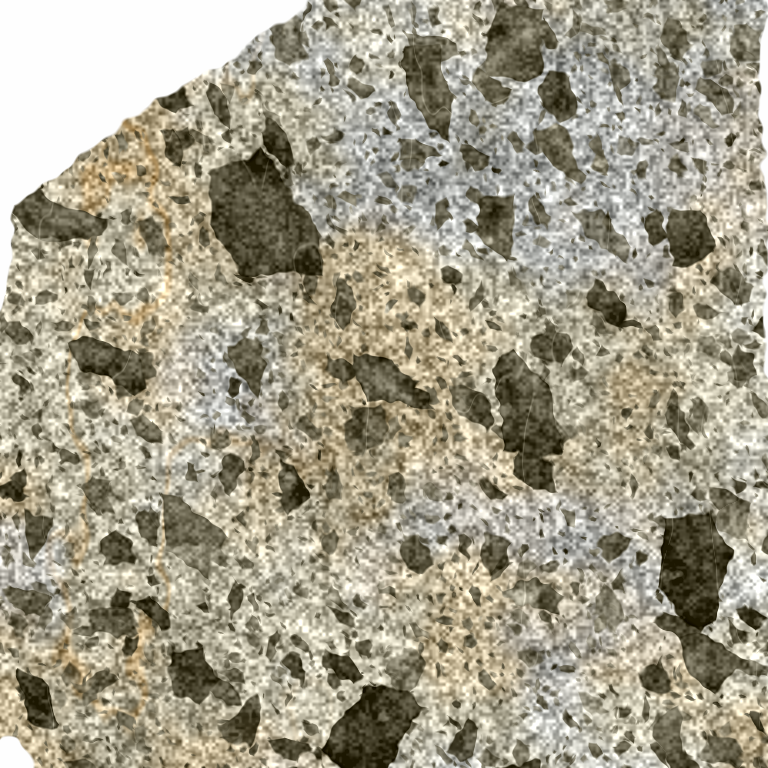
This texture is drawn by a Shadertoy shader. Its source:

```glsl
// Broken face of a breccia: dark angular clasts of four sizes set in a pale,
// grainy cream matrix with ochre streaks and blue-grey patches, on white.
// Clasts are jittered polygons on grids; grain and stains are value noise.

#define LAYERS 4
#define COARSE_CELLS 5.0
#define CELL_RATIO 2.4
#define CLAST_SIZE 0.44
#define CLAST_TILT -1.0
#define TILT_SPREAD 1.7
#define MATRIX_TONE 0.735
#define GRAIN_CONTRAST 0.95
#define OCHRE vec3(0.06, -0.04, -0.15)
#define BLUE_GREY vec3(-0.02, 0.01, 0.09)
#define BACKDROP vec3(0.995)

float hash(vec2 p) {
    return fract(sin(dot(p, vec2(127.1, 311.7))) * 43758.5453);
}

float noise(vec2 p) {
    vec2 i = floor(p), f = fract(p);
    f = f * f * (3.0 - 2.0 * f);
    return mix(mix(hash(i), hash(i + vec2(1, 0)), f.x),
               mix(hash(i + vec2(0, 1)), hash(i + vec2(1, 1)), f.x), f.y);
}

float fbm(vec2 p) {
    float sum = 0.0, amp = 0.533;
    for (int i = 0; i < 4; i++) {
        sum += amp * noise(p);
        p = p * 2.03 + 17.3;
        amp *= 0.5;
    }
    return sum;
}

vec2 noise2(vec2 p) {
    return vec2(noise(p), noise(p + 41.7)) - 0.5;
}

// Warm grey of the stone at a given brightness
vec3 stone(float tone) {
    return vec3(tone, tone - 0.02, tone - 0.105);
}

// Irregular convex polygon, stretched along its own x axis
float clastShape(vec2 q, vec2 id, float radius) {
    float tilt = CLAST_TILT + TILT_SPREAD * (hash(id + 3.1) - 0.5);
    float c = cos(tilt), s = sin(tilt);
    q = vec2(c * q.x + s * q.y, c * q.y - s * q.x);
    q.y *= mix(1.15, 2.1, hash(id + 5.7));
    float d = -1.0;
    for (int k = 0; k < 6; k++) {
        vec2 side = id + float(k) * 9.13;
        float a = (float(k) + 0.8 * hash(side)) * 1.0472;
        float reach = radius * (0.7 + 0.4 * hash(side + 2.3));
        d = max(d, dot(q, vec2(cos(a), sin(a))) - reach);
    }
    return d;
}

// Nearest clast of one grid: signed distance in canvas units, random value
vec2 clastLayer(vec2 p, float cells, float share) {
    vec2 g = p * cells, base = floor(g);
    vec2 nearest = vec2(1.0, 0.0);
    for (int y = -1; y <= 1; y++)
    for (int x = -1; x <= 1; x++) {
        vec2 cell = base + vec2(x, y);
        vec2 id = cell + cells * 1.37;
        if (hash(id + 0.5) > share) continue;
        vec2 jitter = 0.2 + 0.6 * vec2(hash(id + 11.9), hash(id + 23.4));
        float radius = CLAST_SIZE * mix(0.42, 1.0, hash(id + 7.7));
        float d = clastShape(g - cell - jitter, id, radius);
        if (d < nearest.x) nearest = vec2(d, hash(id + 31.3));
    }
    return vec2(nearest.x / cells, nearest.y);
}

// Outline of the block: sloping upper left, slightly worn other sides
float blockEdge(vec2 p) {
    p += 0.022 * noise2(p * 14.0) + 0.01 * noise2(p * 60.0);
    float d = 0.82 * (p.y - 0.725 - 0.67 * p.x);
    d = max(d, (p.y - 0.61) / 6.0 - p.x);
    d = max(d, p.x - mix(1.02, 0.992, smoothstep(0.4, 0.55, p.y)));
    return max(d, 0.035 - length(p));
}

// Cream matrix, stained in broad patches
vec3 matrixColor(vec2 p, float grain) {
    float cloud = fbm(p * 5.0 + 8.0) - 0.5;
    vec3 col = stone(MATRIX_TONE + 0.25 * cloud + GRAIN_CONTRAST * grain);
    float cool = smoothstep(0.48, 0.68, fbm(p * 4.0 + 30.0));
    float warm = smoothstep(0.46, 0.7, fbm(p * 6.0 + 60.0));
    float vein = abs(fbm(p * vec2(7.0, 3.5) + 4.0) - 0.5);
    float streak = smoothstep(0.035, 0.0, vein) * smoothstep(0.5, 0.2, p.x);
    col += BLUE_GREY * cool * 0.9;
    return col + OCHRE * (0.4 * warm + 0.6 * streak) * (1.0 - 0.5 * cool);
}

// Dark stone with mottling, pale crumbs and thin veins
vec3 clastColor(vec2 p, float grain, float value, float fineness) {
    float tone = mix(0.21, 0.40, value) + 0.04 * fineness;
    tone += 0.4 * (fbm(p * 22.0) - 0.5) + 0.55 * grain;
    tone += 0.25 * smoothstep(0.68, 0.82, fbm(p * 32.0 + 9.0));
    float vein = abs(fbm(p * vec2(8.0, 3.0) + 70.0) - 0.5);
    tone += 0.13 * smoothstep(0.008, 0.0, vein);
    return stone(max(tone, 0.11));
}

void mainImage(out vec4 fragColor, in vec2 fragCoord) {
    vec2 p = fragCoord / iResolution.xy;
    float soft = 0.0012 + 0.7 / iResolution.y;
    float grain = 0.5 * noise(p * 230.0) + 0.3 * noise(p * 115.0 + 5.0)
                + 0.2 * noise(p * 52.0 + 9.0) - 0.5;
    vec3 col = matrixColor(p, grain);

    // Specks first, the largest clasts last
    vec2 rough = p + 0.018 * noise2(p * 22.0) + 0.007 * noise2(p * 95.0);
    for (int i = LAYERS - 1; i >= 0; i--) {
        float fineness = float(i) / float(LAYERS - 1);
        float cells = COARSE_CELLS * pow(CELL_RATIO, float(i));
        vec2 clast = clastLayer(rough, cells, mix(0.72, 0.38, fineness));
        float cover = smoothstep(soft, -soft, clast.x);
        float opacity = mix(1.0, 0.55 + 0.45 * hash(clast.yy), min(1.0, 2.0 * fineness));
        vec3 inside = clastColor(p, grain, clast.y, fineness);
        inside -= 0.06 * smoothstep(-0.008, 0.0, clast.x) * (1.0 - fineness);
        col = mix(col, inside, cover * opacity);
    }

    col = mix(col, BACKDROP, smoothstep(-soft, soft, blockEdge(p)));
    fragColor = vec4(clamp(col, 0.0, 1.0), 1.0);
}
```
